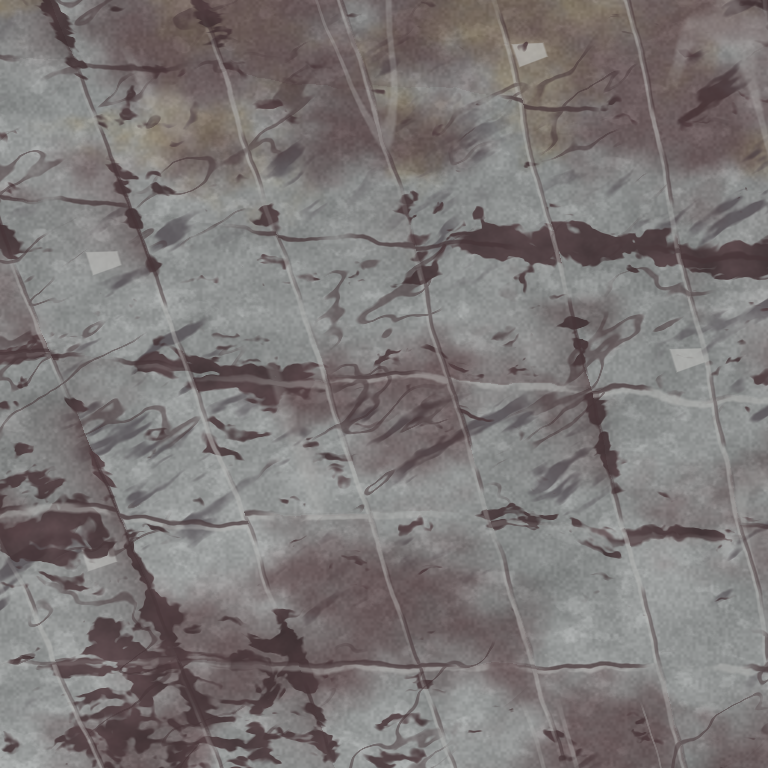
This texture is drawn by a WebGL 1 fragment shader. Its source:

```glsl
precision highp float;
// Weathered grey rock face: leaning joints and stepped beds cut it into blocks.
// Layered noise adds maroon stains, crumbled dark seams, slanting streaks,
// pale veins and ochre near the top.
uniform vec2 u_resolution;

#define JOINT_GAP 0.19
#define BED_GAP 0.185
#define STREAK_ANGLE 0.56
#define STAIN 0.85
#define STREAKS 0.80
#define OCHRE 0.65
#define VEIN 0.55
#define GRAIN 0.07
#define ROCK_TONE 0.567

const vec3 MAROON = vec3(0.36, 0.295, 0.30);
const vec3 DARK = vec3(0.27, 0.205, 0.215);
const vec3 SLATE = vec3(0.33, 0.31, 0.33);
const vec3 OCHRE_COLOR = vec3(0.56, 0.50, 0.37);
const vec3 PALE = vec3(0.72, 0.72, 0.71);

float hash(vec2 p) {
  vec3 q = fract(vec3(p.xyx) * 0.1031);
  q += dot(q, q.yzx + 33.33);
  return fract((q.x + q.y) * q.z);
}

float noise(vec2 p) {
  vec2 i = floor(p), f = fract(p);
  f = f * f * (3.0 - 2.0 * f);
  return mix(mix(hash(i), hash(i + vec2(1.0, 0.0)), f.x),
             mix(hash(i + vec2(0.0, 1.0)), hash(i + 1.0), f.x), f.y);
}

float fbm(vec2 p) {
  float sum = 0.0, amp = 0.516;
  for (int i = 0; i < 5; i++) {
    sum += amp * noise(p);
    p = mat2(1.6, 1.2, -1.2, 1.6) * p + 17.3;
    amp *= 0.5;
  }
  return sum;
}

// Octaves without rotation keep stretched features aligned.
float grainFbm(vec2 p) {
  return 0.52 * noise(p) + 0.28 * noise(p * 2.1 + 5.7) + 0.20 * noise(p * 4.3 + 9.1);
}

float line(float d, float w) {
  return 1.0 - smoothstep(w * 0.35, w, abs(d));
}

// Pale quadrilateral flakes, scattered sparsely.
float flakes(vec2 p) {
  vec2 cell = floor(p * 5.0);
  float h = hash(cell + 61.0);
  vec2 d = fract(p * 5.0) - 0.3 - 0.4 * vec2(hash(cell + 3.0), hash(cell + 8.0));
  d += d.yx * vec2(0.5, -0.3) * (h - 0.3);
  float edge = max(abs(d.x) * 0.8, abs(d.y) * 1.3 + 0.2 * d.x);
  return step(0.8, h) * (1.0 - smoothstep(0.075, 0.09, edge));
}

void main() {
  vec2 p = gl_FragCoord.xy / u_resolution.y;
  vec2 wobble = vec2(fbm(p * 9.0 + 3.0), fbm(p * 11.0 + 40.0)) - 0.5;
  float rough = grainFbm(p * vec2(24.0, 48.0) + wobble * 3.0);
  float crack = 0.0, vein = 0.0, decay = 0.0, margin = 0.0;

  // Steep joints leaning to the right as they descend.
  float column = 0.0;
  for (int k = 0; k < 8; k++) {
    float id = float(k) - 2.0;
    float lean = 0.37 - 0.04 * id;
    float start = 0.065 + JOINT_GAP * id + 0.03 * (hash(vec2(id + 9.0, 4.0)) - 0.5);
    float d = p.x - start - lean * (1.0 - p.y) + 0.018 * wobble.x;
    float along = noise(vec2(p.y * 7.0, id * 4.7 + 20.0));
    float fine = noise(vec2(p.y * 32.0, id * 8.3 + 50.0));
    float side = step(0.0, d);
    column += side;
    crack = max(crack, line(d, 0.0036) * smoothstep(0.25, 0.65, fine) * (0.35 + 0.5 * along));
    vein = max(vein, line(d + 0.003, 0.0045) * smoothstep(0.25, 0.6, 1.0 - along));
    decay += 0.40 * exp(-d * d / 0.00016) * smoothstep(0.45, 0.75, along);
    margin = max(margin, (1.0 - side) * exp(min(d, 0.0) / 0.045) * smoothstep(0.52, 0.85, along));
  }

  // Gently dipping beds, offset from one block to the next.
  float row = 0.0;
  for (int k = 0; k < 5; k++) {
    float id = float(k);
    float shift = 0.022 * (hash(vec2(column + 2.0, id + 7.0)) - 0.5);
    float level = 0.88 - BED_GAP * id + 0.05 * (0.5 - p.x) * (2.0 - 0.5 * id);
    float d = p.y - level - shift + 0.035 * wobble.y;
    float heavy = exp(-(id - 1.5) * (id - 1.5));
    float reach = smoothstep(-0.1, 0.7, cos(3.4 * p.x + 3.1416 * id));
    float along = noise(vec2(p.x * 16.0, id * 6.1 + 11.0));
    row += step(0.0, d);
    decay += (0.10 + 0.55 * heavy) * reach * exp(-d * d / (0.00015 + 0.0006 * heavy));
    crack = max(crack, line(d, 0.0042) * smoothstep(0.3, 0.65, along) * 0.85);
    vein = max(vein, line(d + 0.004, 0.0065) * step(1.5, id) * (1.0 - 0.7 * reach)
                     * smoothstep(0.2, 0.5, rough));
  }
  float block = hash(vec2(column * 3.0 + 5.0, row * 7.0 + 2.0));

  // Mottled grey base.
  float mottle = fbm(p * vec2(23.0, 29.0) + 8.0);
  float tone = ROCK_TONE + 0.13 * (fbm(p * 4.5 + 70.0) - 0.5) + 0.035 * (block - 0.5);
  tone += 0.13 * (mottle - 0.5) + 0.05 * smoothstep(0.57, 0.72, fbm(p * vec2(38.0, 52.0)));
  tone += GRAIN * (noise(p * 260.0) - 0.5);
  vec3 color = tone + vec3(-0.005, 0.005, 0.003);

  // Ochre wash along the top.
  float top = smoothstep(0.76, 0.94, p.y + 0.5 * wobble.y);
  float ochre = top * smoothstep(0.42, 0.62, fbm(p * vec2(7.0, 9.0) + 25.0));
  color = mix(color, OCHRE_COLOR + 0.9 * (tone - ROCK_TONE), OCHRE * ochre);

  // Soft maroon stains that stop at block edges.
  float cloud = fbm(p * vec2(4.5, 6.0) + 31.0) + 0.15 * (block - 0.5);
  float stain = smoothstep(0.50, 0.76, cloud + 0.05 * smoothstep(0.5, 1.0, p.y));
  stain = max(stain, 0.85 * margin) * (0.55 + 0.8 * mottle);
  color = mix(color, MAROON + 0.7 * (tone - ROCK_TONE), clamp(STAIN * stain, 0.0, 0.9));

  // Slanting dark streaks and hairline cracks.
  float c = cos(STREAK_ANGLE), s = sin(STREAK_ANGLE);
  vec2 q = mat2(c, -s, s, c) * p + 0.025 * wobble;
  float patches = smoothstep(0.46, 0.62, fbm(p * 5.0 + 90.0));
  float streak = smoothstep(0.59, 0.72, grainFbm(q * vec2(11.0, 42.0) + 13.0)) * patches;
  color = mix(color, mix(SLATE, DARK, stain), STREAKS * streak);
  float hair = line(grainFbm(q * vec2(6.0, 17.0) + 44.0) - 0.5, 0.026);
  crack = max(crack, 0.6 * hair * smoothstep(0.48, 0.62, fbm(p * 8.0 + 55.0)));

  // Thin pale veins running parallel to the joints.
  float across = p.x + 0.28 * p.y + 0.012 * wobble.x;
  float thread = line(noise(vec2(across * 11.0, p.y * 1.6) + 6.0) - 0.5, 0.024);
  vein = max(vein, 0.6 * thread * smoothstep(0.48, 0.66, noise(p * 6.0 + 77.0)));

  // Crumbled dark seams, densest at the lower left.
  float corner = smoothstep(0.75, 0.25, 0.0) + 0.0;
  corner = (1.0 - smoothstep(0.25, 0.6, p.x)) * (1.0 - smoothstep(0.3, 0.6, p.y));
  decay += (0.08 + 0.20 * corner) * smoothstep(0.50, 0.64, fbm(p * 7.0 + 15.0));
  float crumble = smoothstep(0.74, 0.86, 0.85 * decay + rough);
  color = mix(color, PALE, 0.7 * flakes(p));
  color = mix(color, DARK * (0.75 + 0.6 * mottle), 0.88 * crumble);
  color = mix(color, PALE, VEIN * vein * (0.5 + 0.7 * rough));
  color = mix(color, DARK, 0.85 * crack);
  gl_FragColor = vec4(color, 1.0);
}
```
